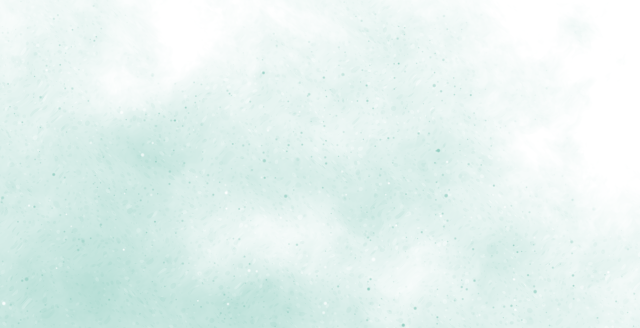
A Shadertoy shader for this background:

```glsl
// Pale mint watercolour wash on white paper, with mottled blotches and fine spatter.

const vec3 PAPER = vec3(1.0);
const vec3 MINT = vec3(0.70, 0.865, 0.83);
const vec3 DARK_MINT = vec3(0.48, 0.76, 0.70);

vec3 hash3(vec2 cell) {
    vec3 q = fract(cell.xyx * vec3(0.1031, 0.1030, 0.0973));
    q += dot(q, q.yxz + 33.33);
    return fract((q.xxy + q.yzz) * q.zyx);
}

// Cellular noise: tints of nearby jittered points, blended by distance.
float softCells(vec2 p, float sharpness) {
    vec2 cell = floor(p);
    vec2 local = p - cell;
    float tint = 0.0;
    float total = 0.0;
    for (int y = -1; y <= 1; y++) {
        for (int x = -1; x <= 1; x++) {
            vec2 offset = vec2(x, y);
            vec3 h = hash3(cell + offset);
            vec2 d = offset + h.xy - local;
            float weight = exp(-sharpness * dot(d, d));
            tint += weight * h.z;
            total += weight;
        }
    }
    return tint / total;
}

// Layered blotches, centred on zero.
float clouds(vec2 p) {
    float sum = 0.0;
    float gain = 0.36;
    for (int i = 0; i < 5; i++) {
        sum += gain * (softCells(p, 9.0) - 0.5);
        p = mat2(0.8, 0.6, -0.6, 0.8) * p * 2.1 + 17.3;
        gain *= 0.72;
    }
    return sum;
}

// Layered sines that make outlines wander.
vec2 wander(vec2 p) {
    vec2 w = 0.020 * sin(p.yx * vec2(13.0, 11.0) + vec2(0.4, 2.1));
    w += 0.010 * sin(p.yx * vec2(31.0, 27.0) + p * 9.0);
    return w + 0.004 * sin(p.yx * 83.0 + p * 41.0);
}

// Soft elliptical pool of pigment.
float pool(vec2 p, vec2 center, vec2 radius) {
    vec2 d = (p - center) / radius;
    return exp(-dot(d, d));
}

// One possible round drop per grid cell; share is the filled fraction.
float drops(vec2 p, float scale, float share, float maxRadius, float blur) {
    vec2 q = p * scale;
    vec2 cell = floor(q);
    vec3 h = hash3(cell + scale);
    vec3 k = hash3(cell + scale * 3.0 + 51.0);
    vec2 center = 0.5 + (h.xy - 0.5) * (0.9 - 2.0 * maxRadius);
    float radius = maxRadius * mix(0.3, 1.0, k.x * k.x);
    float edge = blur * scale;
    float disc = 1.0 - smoothstep(radius - edge, radius + edge, length(q - cell - center));
    return disc * step(h.z, share) * mix(0.45, 1.0, k.y);
}

float pigment(vec2 p, vec2 uv) {
    // Broad fade from lower left to upper right
    float d = 0.01 + mix(mix(0.72, 0.30, uv.x), mix(0.18, -0.04, uv.x), uv.y);

    // Deeper pools
    d += 0.25 * pool(p, vec2(0.46, 0.515), vec2(0.22, 0.14));
    d += 0.20 * pool(p, vec2(0.84, 0.46), vec2(0.17, 0.13));
    d += 0.12 * pool(p, vec2(0.66, 0.68), vec2(0.15, 0.10));
    d += 0.20 * pool(p, vec2(1.12, 0.39), vec2(0.15));
    d += 0.24 * pool(p, vec2(1.33, 0.51), vec2(0.15, 0.17));
    d += 0.15 * pool(p, vec2(1.20, 0.90), vec2(0.17, 0.20));
    d += 0.13 * pool(p, vec2(0.97, 0.77), vec2(0.18, 0.15));
    d += 0.20 * pool(p, vec2(1.53, 0.23), vec2(0.16, 0.14));
    d += 0.17 * pool(p, vec2(0.38, 0.24), vec2(0.20, 0.17));
    d += 0.18 * pool(p, vec2(0.33, 0.08), vec2(0.28, 0.14));
    d += 0.26 * pool(p, vec2(0.78, 0.04), vec2(0.15, 0.11));
    d += 0.12 * pool(p, vec2(1.76, 0.92), vec2(0.06, 0.05));
    d += 0.14 * pool(p, vec2(1.75, 0.56), vec2(0.06));

    // Lifted, paler patches
    d -= 0.24 * pool(p, vec2(0.55, 0.88), vec2(0.14, 0.13));
    d -= 0.15 * pool(p, vec2(0.36, 0.72), vec2(0.17, 0.10));
    d -= 0.28 * pool(p, vec2(0.72, 0.27), vec2(0.20, 0.11));
    d -= 0.12 * pool(p, vec2(0.95, 0.31), vec2(0.12, 0.08));
    d -= 0.20 * pool(p, vec2(1.27, 0.13), vec2(0.17, 0.12));
    d -= 0.22 * pool(p, vec2(1.89, 0.58), vec2(0.20, 0.25));
    d -= 0.12 * pool(p, vec2(1.62, 0.56), vec2(0.10, 0.08));
    return d;
}

void mainImage(out vec4 fragColor, in vec2 fragCoord) {
    vec2 uv = fragCoord / iResolution.xy;
    vec2 p = fragCoord / iResolution.y;
    float pixel = 1.0 / iResolution.y;
    vec2 warped = p + wander(p);

    // Wash with mottled drops, some dark and some lifted
    float wash = pigment(p + 0.5 * wander(p), uv) + 0.36 * clouds(warped * 6.0);
    float wet = smoothstep(0.04, 0.35, wash);
    wash += wet * 0.09 * drops(warped, 15.0, 0.35, 0.30, 0.003);
    wash += wet * 0.13 * drops(warped, 37.0, 0.50, 0.32, 0.002);
    wash += wet * 0.13 * drops(warped, 61.0, 0.45, 0.34, 0.002);
    wash -= wet * 0.13 * drops(warped, 43.0, 0.35, 0.32, 0.002);
    vec3 color = mix(PAPER, MINT, clamp(wash, 0.0, 1.0));

    // Fine dark and white spatter
    color = mix(color, DARK_MINT, 0.8 * wet * drops(p, 29.0, 0.06, 0.16, pixel));
    color = mix(color, DARK_MINT, 0.6 * wet * drops(p, 53.0, 0.09, 0.18, pixel));
    color = mix(color, PAPER, wet * drops(p, 31.0, 0.05, 0.17, pixel));
    fragColor = vec4(color, 1.0);
}
```
